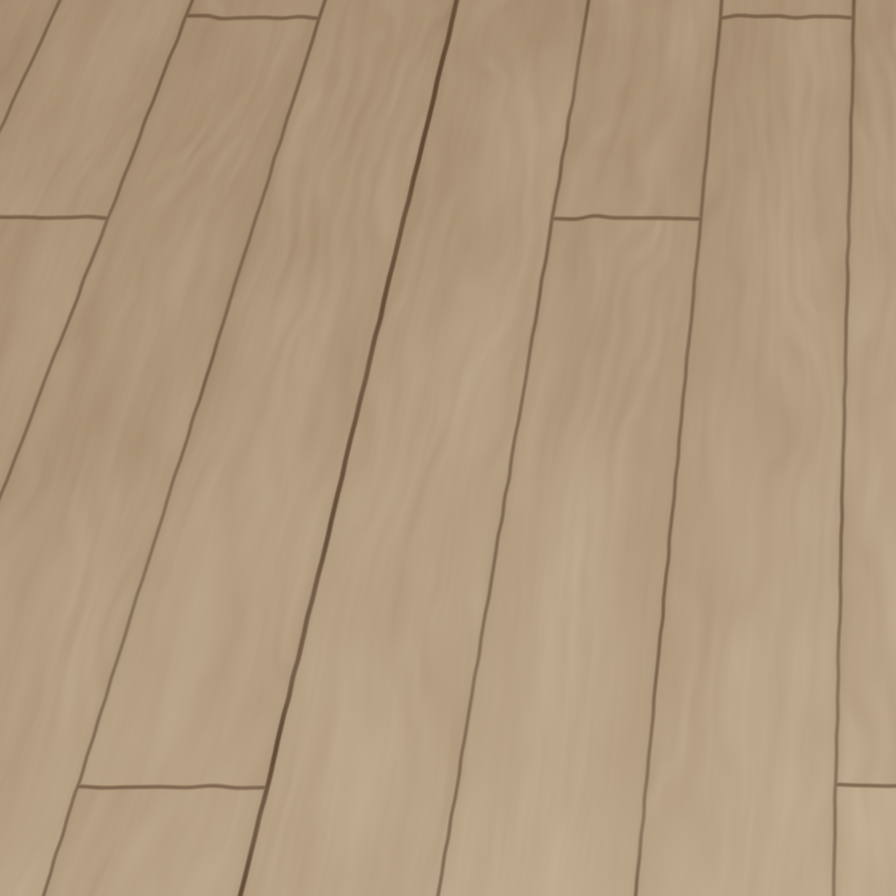
Write a Shadertoy shader that draws this texture.

```glsl
// Pale oak floorboards in perspective: the canvas is projected onto a floor plane,
// split into staggered boards, then shaded with stretched noise for the wood grain,
// thin brown seams and a soft light falling on the near right side.

float hash(vec2 p) {
    return fract(sin(dot(p, vec2(127.1, 311.7))) * 43758.5453);
}

float noise(vec2 p) {
    vec2 i = floor(p), f = fract(p);
    f = f * f * (3.0 - 2.0 * f);
    return mix(mix(hash(i), hash(i + vec2(1, 0)), f.x),
               mix(hash(i + vec2(0, 1)), hash(i + vec2(1, 1)), f.x), f.y);
}

float fbm(vec2 p) {
    float sum = 0.0, amp = 0.5;
    for (int i = 0; i < 4; i++) {
        sum += amp * noise(p);
        p = p * 2.03 + 17.3;
        amp *= 0.5;
    }
    return sum / 0.9375;
}

// Soft dark stroke of a given half width, at distance d from its centre
float stroke(float d, float halfWidth) {
    float soft = max(0.0017, 0.8 / iResolution.y);
    return 1.0 - smoothstep(halfWidth - soft, halfWidth + soft, abs(d));
}

// Contrast of the wood figure around zero, in board units
float woodGrain(vec2 q, float seed) {
    q += seed * vec2(37.0, 61.0);
    float warp = fbm(q * vec2(1.3, 1.5));
    float blotch = fbm(q * vec2(2.2, 2.6) + 9.0) - 0.5;
    float streak = fbm(vec2(q.x * 9.0 + warp * 4.0, q.y * 2.0)) - 0.5;
    float pores = noise(vec2(q.x * 42.0 + warp * 12.0, q.y * 6.0)) - 0.5;
    float rings = sin(6.283 * (q.x * 5.0 + warp * 6.0)) * noise(q * vec2(2.0, 1.7) + 4.0);
    return 0.5 * blotch + 0.32 * streak + 0.08 * pores + 0.07 * rings;
}

void mainImage(out vec4 fragColor, in vec2 fragCoord) {
    vec2 p = fragCoord / iResolution.xy;

    // Floor plane: boards narrow towards a vanishing point above the right edge
    float boardWidth = 0.2204 - 0.0727 * p.y;
    float across = (p.x - 1.0007) / boardWidth + 0.322;
    float depth = 1.0 / boardWidth;
    float column = floor(across);

    // End joints, staggered in a cycle of four columns
    float cycle = mod(column, 4.0);
    float shift = cycle == 1.0 ? 4.0 : cycle;
    float along = (depth - 4.728 - 0.66 * shift) / 3.3;
    float board = floor(along);
    float seed = hash(vec2(column, board));

    // Wood tone from light, board tint and grain
    float tone = 0.5 + 0.62 * (0.5 - p.y) + 0.2 * (p.x - 0.5);
    tone += 0.12 * (seed - 0.5) + woodGrain(vec2(across, depth), seed);
    vec3 color = mix(vec3(0.64, 0.54, 0.43), vec3(0.76, 0.68, 0.57), tone);

    // Long seams, one in four open and darker
    float seam = round(across);
    float open = mod(seam, 4.0) == 1.0 ? 1.0 : 0.0;
    float wobble = 0.0014 * (noise(vec2(seam * 7.0, p.y * 45.0)) - 0.5);
    float seamDist = (across - seam) * boardWidth * 0.97 + wobble;
    float seamMask = stroke(seamDist, 0.0019 + 0.0007 * open);
    seamMask *= mix(0.62, 0.9, open) * (0.85 + 0.3 * (noise(vec2(seam, p.y * 12.0)) - 0.5));

    // Short joints, slightly wavy; depth is turned back into canvas height
    float jointDist = (along - round(along)) * 3.3 * boardWidth * boardWidth / 0.0727;
    jointDist += 0.004 * (noise(vec2(across * 7.0, column)) - 0.5);
    float jointMask = 0.58 * stroke(jointDist, 0.0021);

    // Faint shadow beside the seams, then the seams themselves
    color *= 1.0 - 0.05 * exp(-abs(seamDist) * 160.0);
    color = mix(color, vec3(0.34, 0.25, 0.17), max(seamMask, jointMask));

    fragColor = vec4(color, 1.0);
}
```
